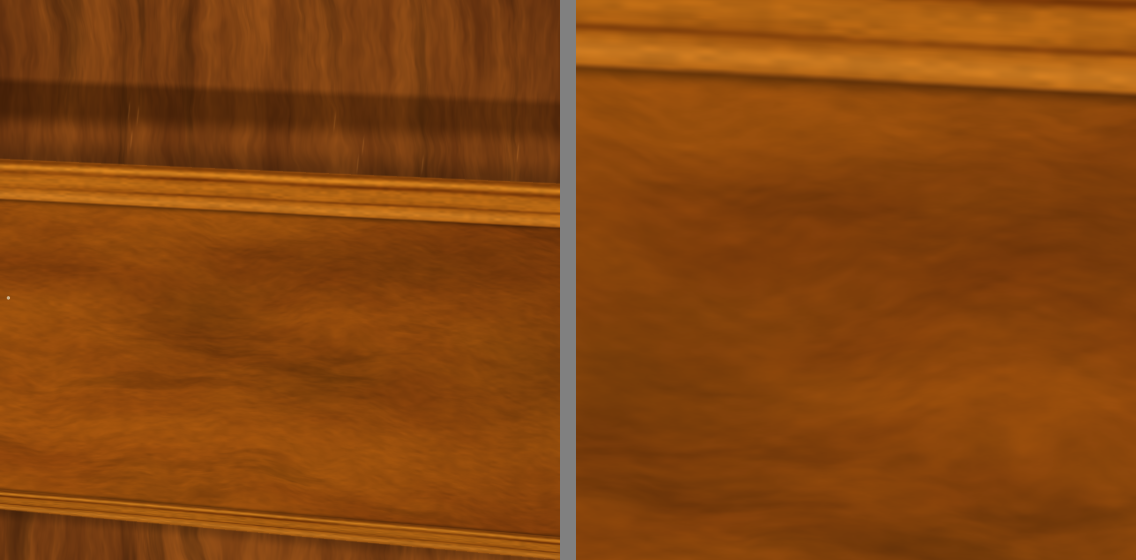
Left, the full canvas; right, a detail of the centre.
Give the GLSL for this texture, as a WebGL 1 fragment shader.

```glsl
precision highp float;
uniform vec2 u_resolution;

float hash(vec2 p) {
  return fract(sin(dot(p, vec2(127.1, 311.7))) * 43758.5453);
}

float noise(vec2 p) {
  vec2 i = floor(p), f = fract(p);
  f = f * f * (3.0 - 2.0 * f);
  return mix(mix(hash(i), hash(i + vec2(1, 0)), f.x),
             mix(hash(i + vec2(0, 1)), hash(i + vec2(1, 1)), f.x), f.y);
}

float fbm(vec2 p) {
  float sum = 0.0, amp = 0.5;
  for (int i = 0; i < 5; i++) {
    sum += amp * noise(p);
    p = p * 2.03 + 7.3;
    amp *= 0.5;
  }
  return sum;
}

float line(float x, float center, float width) {
  float d = (x - center) / width;
  return exp(-d * d);
}

float blotch(vec2 p, vec2 center, vec2 size) {
  vec2 d = (p - center) / size;
  return exp(-dot(d, d));
}

// Upright grain, p.y measured downwards
vec3 uprightWood(vec2 p) {
  vec2 q = p;
  q.x += 0.09 * (fbm(p * vec2(4.0, 3.5)) - 0.5) - 0.06 * p.y;
  float broad = fbm(q * vec2(7.0, 2.5) + 3.0);
  float streak = fbm(q * vec2(38.0, 3.0) + 11.0);
  float pores = noise(q * vec2(210.0, 45.0));
  vec3 wood = mix(vec3(0.38, 0.185, 0.055), vec3(0.58, 0.31, 0.09),
                  smoothstep(0.2, 0.76, 0.55 * broad + 0.45 * streak));
  wood *= 1.0 - 0.2 * smoothstep(0.5, 0.72, fbm(q * vec2(30.0, 2.0) + 41.0));
  return wood * (0.97 + 0.1 * pores);
}

// Lying grain with smoky figure
vec3 lyingWood(vec2 p) {
  vec2 q = p - vec2(0.0, 0.09 * p.x);
  q.y += 0.09 * (fbm(q * vec2(3.0, 4.0)) - 0.5);
  float figure = fbm(q * vec2(3.0, 9.0) + 5.0);
  float fiber = fbm(q * vec2(40.0, 110.0));
  float pores = noise(q * vec2(75.0, 220.0));
  float vein = smoothstep(0.54, 0.7, fbm(q * vec2(4.0, 26.0) + 19.0));
  vec3 wood = mix(vec3(0.5, 0.235, 0.04), vec3(0.61, 0.315, 0.05),
                  smoothstep(0.22, 0.72, figure));
  float smoke = 0.17 * blotch(p, vec2(0.36, 0.57), vec2(0.11, 0.07))
              + 0.14 * blotch(p, vec2(0.58, 0.68), vec2(0.16, 0.05))
              + 0.15 * blotch(p, vec2(0.75, 0.47), vec2(0.30, 0.05))
              + 0.16 * blotch(p, vec2(1.0, 0.66), vec2(0.18, 0.12));
  wood *= 1.0 - smoke * (0.5 + figure);
  wood *= 1.0 + 0.06 * blotch(p, vec2(0.1, 0.8), vec2(0.4, 0.15));
  return wood * (0.89 + 0.16 * fiber + 0.07 * pores) * (1.0 - 0.11 * vein);
}

// Ridged strip, s runs from its upper edge 0 to its lower edge 1
vec3 moulding(float s, float x, float seed) {
  float fiber = fbm(vec2(x * 9.0 + seed, s * 8.0));
  float wear = 0.35 + 0.9 * noise(vec2(x * 6.0 + seed, 2.0));
  s += 0.05 * (noise(vec2(x * 5.0, seed)) - 0.5);
  vec3 wood = mix(vec3(0.58, 0.3, 0.045), vec3(0.74, 0.42, 0.08), fiber * 1.1);
  wood = mix(wood, vec3(0.86, 0.53, 0.13), 0.8 * line(s, 0.16, 0.06));
  wood = mix(wood, vec3(0.44, 0.19, 0.02), 0.75 * wear * line(s, 0.29, 0.05));
  wood = mix(wood, vec3(0.76, 0.44, 0.09), 0.6 * line(s, 0.48, 0.11));
  wood = mix(wood, vec3(0.46, 0.21, 0.03), 0.6 * wear * line(s, 0.68, 0.035));
  wood = mix(wood, vec3(0.82, 0.5, 0.14), 0.75 * line(s, 0.87, 0.1));
  wood = mix(wood, vec3(0.42, 0.19, 0.02), 0.6 * line(s, 0.03, 0.06));
  return wood * (0.94 + 0.12 * noise(vec2(x * 90.0, s * 18.0 + seed)));
}

void main() {
  vec2 p = gl_FragCoord.xy / u_resolution;
  p.y = 1.0 - p.y;
  float soft = max(1.2 / u_resolution.y, 0.0025);

  // Edges spread apart slightly towards the right
  float top = 0.284 + 0.044 * p.x, bottom = 0.355 + 0.051 * p.x;
  float lowTop = 0.875 + 0.085 * p.x, lowBottom = 0.909 + 0.091 * p.x;

  // Recessed panels with a soft shadow band that fades to the right
  vec3 color = uprightWood(p);
  float shade = smoothstep(-0.008, 0.01, p.y - 0.141 - 0.041 * p.x)
              * (1.0 - smoothstep(-0.02, 0.02, p.y - 0.214 - 0.033 * p.x));
  color = mix(color, color * vec3(0.69, 0.65, 0.5), shade * (1.0 - 0.25 * p.x));
  color *= 1.0 - 0.2 * smoothstep(0.05, 0.0, top - p.y) * step(p.y, top);
  color *= 1.0 - 0.2 * smoothstep(0.025, 0.0, p.y - lowBottom) * step(lowBottom, p.y);

  // Fine pale scratches
  for (int i = 0; i < 8; i++) {
    float k = float(i);
    vec2 c = vec2(hash(vec2(k, 1.0)), 0.19 + 0.11 * hash(vec2(k, 2.0)));
    vec2 d = abs(p - c + vec2(0.1 * (p.y - c.y), 0.0));
    color += vec3(0.08, 0.06, 0.03) * line(d.x, 0.0, 0.0015) * smoothstep(0.022, 0.005, d.y);
  }

  // Broad rail between the two strips
  vec3 rail = lyingWood(p);
  rail *= 1.0 - 0.35 * line(p.y, bottom, 0.006) - 0.35 * line(p.y, lowTop, 0.004);
  rail = mix(rail, vec3(0.8, 0.7, 0.55), smoothstep(0.004, 0.002, length(p - vec2(0.015, 0.532))));
  color = mix(color, rail, smoothstep(-soft, soft, p.y - bottom) * smoothstep(-soft, soft, lowTop - p.y));

  // Mouldings
  vec3 strip = moulding((p.y - top) / (bottom - top), p.x, 0.0);
  color = mix(color, strip, smoothstep(-soft, soft, p.y - top) * smoothstep(-soft, soft, bottom - p.y));
  strip = moulding((p.y - lowTop) / (lowBottom - lowTop), p.x, 31.0) * 0.92;
  color = mix(color, strip, smoothstep(-soft, soft, p.y - lowTop) * smoothstep(-soft, soft, lowBottom - p.y));

  gl_FragColor = vec4(color, 1.0);
}
```
